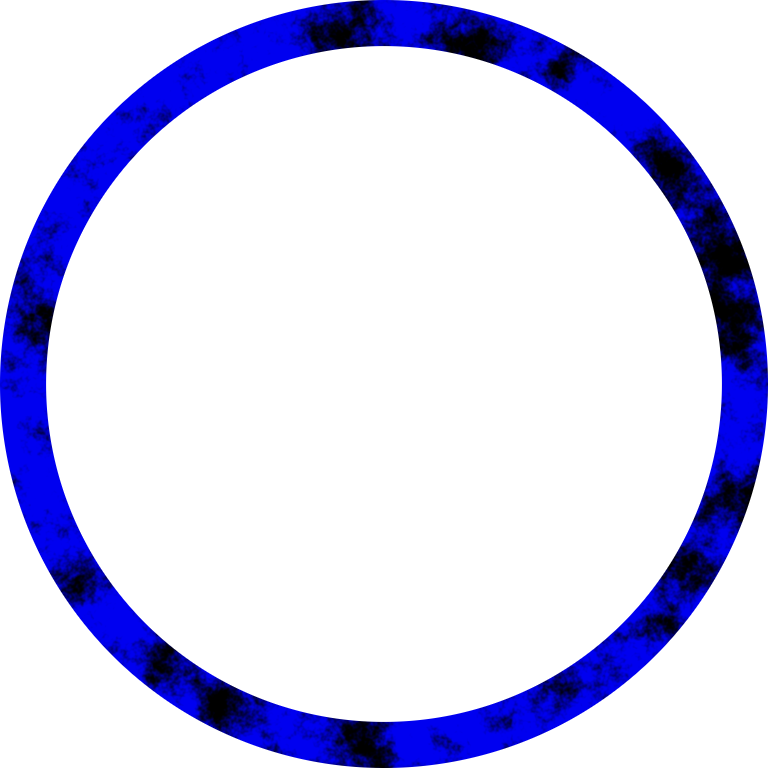
A Shadertoy shader for this background:

```glsl
// A mottled blue ring on a white ground, touching the canvas edges.
// Soft dark patches are spread along the band in polar coordinates, then
// layered gradient noise breaks them up into ragged clouds and fine grain.

#define OUTER_RADIUS 0.5
#define INNER_RADIUS 0.44
#define INK_BLUE vec3(0.0, 0.0, 0.94)
#define PAPER vec3(1.0)
#define BASE_LIGHT 0.98
#define PATCH_DEPTH 0.92
#define NOISE_DEPTH 0.72
#define NOISE_SCALE 15.0
#define NOISE_GAIN 0.78
#define OCTAVES 5
#define PATCHES 16

// Each patch: angle in degrees, offset from the band's middle, size.
const vec3 patches[PATCHES] = vec3[PATCHES](
    vec3(97, 0, 0.042), vec3(77, -0.005, 0.042),
    vec3(61, 0, 0.026), vec3(39, 0, 0.032),
    vec3(31, 0.005, 0.04), vec3(20, 0, 0.05),
    vec3(8.5, 0, 0.048), vec3(-18, 0.008, 0.045),
    vec3(-31, 0.006, 0.035), vec3(-41, 0, 0.028),
    vec3(-60, -0.015, 0.026), vec3(-93, 0, 0.042),
    vec3(-116, -0.003, 0.04), vec3(-128, -0.01, 0.034),
    vec3(-146, -0.01, 0.032), vec3(168, 0, 0.038));

// Random unit vector for a lattice cell.
vec2 gradient(vec2 cell) {
    vec3 h = fract(cell.xyx * vec3(0.1031, 0.1030, 0.0973));
    h += dot(h, h.yzx + 33.33);
    float angle = 6.28319 * fract((h.x + h.y) * h.z);
    return vec2(cos(angle), sin(angle));
}

float gradientNoise(vec2 p) {
    vec2 cell = floor(p), f = p - cell;
    vec2 e = vec2(0.0, 1.0);
    vec2 u = f * f * f * (f * (f * 6.0 - 15.0) + 10.0);
    float bottom = mix(dot(gradient(cell), f),
                       dot(gradient(cell + e.yx), f - e.yx), u.x);
    float top = mix(dot(gradient(cell + e.xy), f - e.xy),
                    dot(gradient(cell + e.yy), f - e.yy), u.x);
    return mix(bottom, top, u.y);
}

// Slowly fading octaves keep the fine grain strong.
float mottle(vec2 p) {
    float sum = 0.0, weight = 1.0;
    mat2 turn = mat2(1.6, 1.2, -1.2, 1.6);
    for (int i = 0; i < OCTAVES; i++) {
        sum += weight * gradientNoise(p);
        p = turn * p + 17.3;
        weight *= NOISE_GAIN;
    }
    return sum;
}

// Combined darkness of the patches, from 0 to 1.
float patchShade(vec2 p) {
    float middle = 0.5 * (INNER_RADIUS + OUTER_RADIUS);
    float clear = 1.0;
    for (int i = 0; i < PATCHES; i++) {
        float angle = radians(patches[i].x);
        vec2 center = (middle + patches[i].y) * vec2(cos(angle), sin(angle));
        vec2 d = (p - center) / patches[i].z;
        clear *= 1.0 - exp(-dot(d, d));
    }
    return 1.0 - clear;
}

void mainImage(out vec4 fragColor, in vec2 fragCoord) {
    float side = min(iResolution.x, iResolution.y);
    vec2 p = (fragCoord - 0.5 * iResolution.xy) / side;
    float pixel = 1.0 / side;

    // Band mask with one pixel of smoothing.
    float r = length(p);
    float edge = max(r - OUTER_RADIUS, INNER_RADIUS - r);
    float ring = clamp(0.5 - edge / pixel, 0.0, 1.0);

    // Clouded ink.
    float light = BASE_LIGHT - PATCH_DEPTH * patchShade(p)
                + NOISE_DEPTH * mottle((p + 1.0) * NOISE_SCALE);
    vec3 ink = INK_BLUE * smoothstep(-0.1, 1.0, light);

    fragColor = vec4(mix(PAPER, ink, ring), 1.0);
}
```
